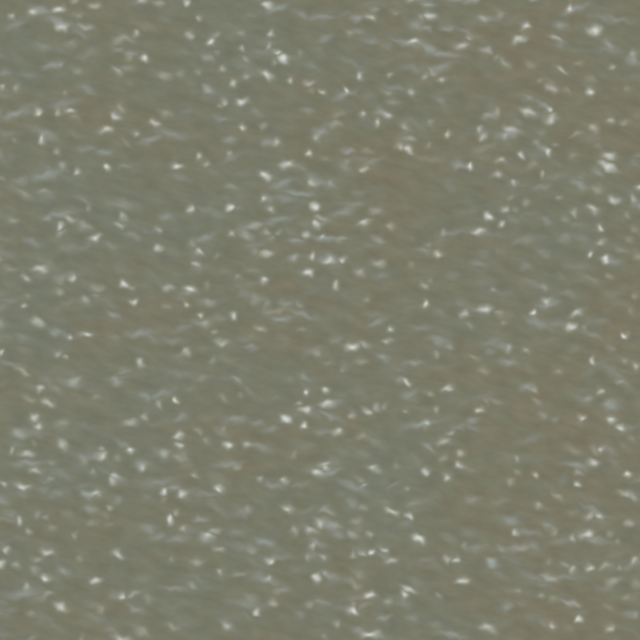
This texture is drawn by a three.js fragment shader. Its source:

```glsl
// Murky olive water scattered with small pale glints and faint bluish ripples.
varying vec2 vUv;

const vec3 GREEN_WATER = vec3(0.465, 0.482, 0.420);
const vec3 BROWN_WATER = vec3(0.486, 0.470, 0.392);
const vec3 RIPPLE_BLUE = vec3(0.630, 0.665, 0.665);
const vec3 GLINT_WHITE = vec3(0.860, 0.880, 0.860);

vec2 hash2(vec2 p, float seed) {
  vec3 q = fract(vec3(p.xyx + seed * 17.3) * vec3(0.1031, 0.1030, 0.0973));
  q += dot(q, q.yzx + 33.33);
  return fract((q.xx + q.yz) * q.zy);
}

float cornerSlope(vec2 cell, vec2 offset, float seed) {
  float angle = 6.2832 * hash2(cell, seed).x;
  return dot(vec2(cos(angle), sin(angle)), offset);
}

// Gradient noise, roughly -0.7 to 0.7
float gradientNoise(vec2 p, float seed) {
  vec2 cell = floor(p);
  vec2 f = fract(p);
  vec2 w = f * f * f * (f * (f * 6.0 - 15.0) + 10.0);
  vec2 e = vec2(1.0, 0.0);
  float low = mix(cornerSlope(cell, f, seed),
                  cornerSlope(cell + e.xy, f - e.xy, seed), w.x);
  float high = mix(cornerSlope(cell + e.yx, f - e.yx, seed),
                   cornerSlope(cell + e.xx, f - e.xx, seed), w.x);
  return mix(low, high, w.y);
}

float fbm(vec2 p, float seed) {
  float sum = 0.0;
  float gain = 1.0;
  for (int i = 0; i < 3; i++) {
    sum += gain * gradientNoise(p, seed + float(i));
    p = p * 2.03 + 5.7;
    gain *= 0.5;
  }
  return sum;
}

vec2 rotate(vec2 p, float angle) {
  float c = cos(angle);
  float s = sin(angle);
  return vec2(c * p.x + s * p.y, c * p.y - s * p.x);
}

// Soft tilted ellipses, one per occupied cell, gathered into loose drifts
float scatterFlecks(vec2 uv, vec2 grid, vec2 radius, float density, float seed) {
  vec2 home = floor(uv * grid);
  float light = 0.0;
  for (int y = -1; y <= 1; y++) {
    for (int x = -1; x <= 1; x++) {
      vec2 cell = home + vec2(float(x), float(y));
      vec2 place = hash2(cell, seed);
      vec2 shape = hash2(cell, seed + 1.0);
      vec2 chance = hash2(cell, seed + 2.0);
      vec2 centre = (cell + place) / grid;
      float drift = fbm(rotate(centre, -0.2) * vec2(5.0, 9.0), 3.0);
      float present = step(chance.x, density + 0.55 * drift);
      float tilt = mix(-0.65, 0.4, shape.y);
      vec2 size = radius * vec2(mix(0.6, 1.5, shape.x * shape.x),
                                mix(0.75, 1.15, place.x));
      vec2 d = rotate(uv - centre, tilt) / size;
      float strength = mix(0.2, 1.0, chance.y * chance.y);
      light = max(light, present * strength * exp(-0.5 * dot(d, d)));
    }
  }
  return light;
}

void main() {
  // Silty water: broad tints with fine mottling
  float tint = 0.35 + 0.3 * vUv.x + 0.5 * fbm(vUv * vec2(4.0, 7.0), 11.0)
             + 0.45 * gradientNoise(rotate(vUv, -0.3) * vec2(24.0, 42.0), 15.0);
  vec3 colour = mix(GREEN_WATER, BROWN_WATER, clamp(tint, 0.0, 1.0));
  colour += 0.030 * fbm(rotate(vUv, -0.25) * vec2(28.0, 60.0), 21.0);

  // Warp the surface slightly so the flecks become uneven
  vec2 warp = vec2(gradientNoise(vUv * 65.0, 31.0), gradientNoise(vUv * 65.0, 32.0));
  vec2 surface = vUv + 0.0055 * warp;

  // Faint ripples below, crisp glints on top
  float ripples = scatterFlecks(surface, vec2(26.0, 42.0), vec2(0.0115, 0.0042), 0.55, 41.0);
  float glints = scatterFlecks(surface, vec2(30.0, 44.0), vec2(0.0056, 0.0038), 0.42, 51.0);
  colour = mix(colour, RIPPLE_BLUE, 0.62 * ripples);
  colour = mix(colour, GLINT_WHITE, 0.88 * glints);

  gl_FragColor = vec4(colour, 1.0);
}
```
